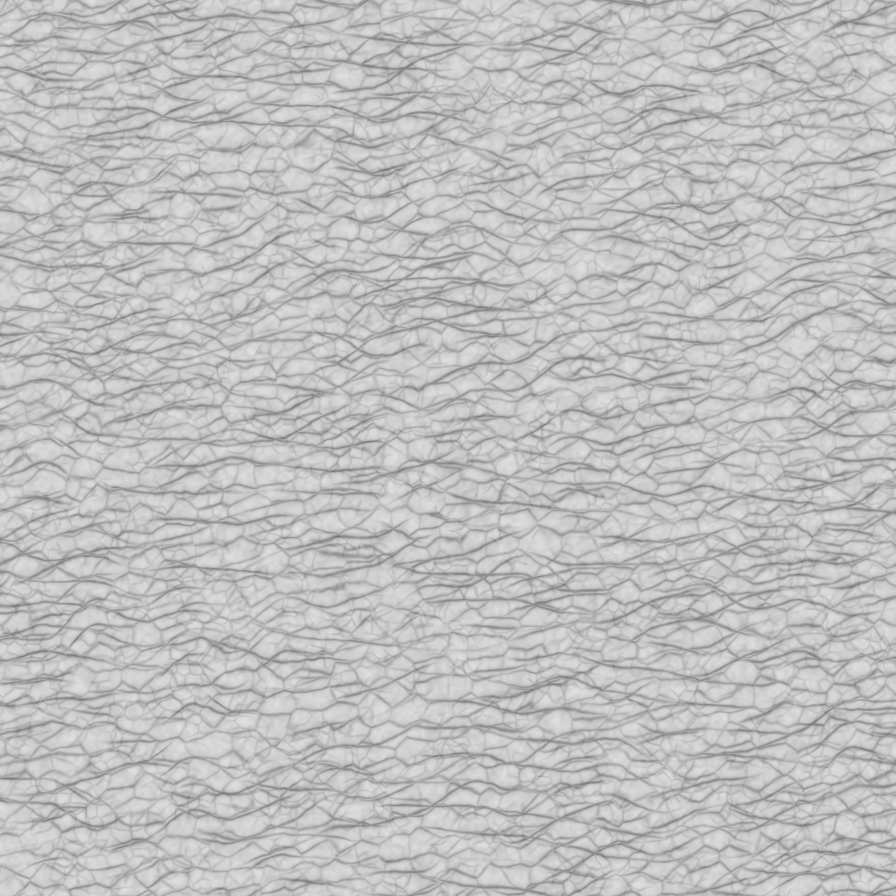
Write a WebGL 1 fragment shader that draws this texture.

```glsl
precision highp float;

uniform vec2 u_resolution;

const vec3 HIDE_COLOR = vec3(0.842);
const float TILT = 0.09;
const vec2 PEBBLE_CELLS = vec2(26.0, 46.0);
const vec2 WRINKLE_CELLS = vec2(50.0, 74.0);
const vec2 CELL_SHAPE = vec2(1.3, 1.0);
const float STRAND_COUNT = 34.0;
const float STRAND_SLOPE = 0.2;
const float STRAND_SWAY = 1.05;
const float CREASE_WIDTH = 0.0017;
const float SHADE_WIDTH = 0.0042;
const float CREASE_DEPTH = 0.23;
const float SHADE_DEPTH = 0.14;
const float WRINKLE_DEPTH = 0.12;
const float PEBBLE_STRENGTH = 0.8;
const float GRAIN_DEPTH = 0.12;

vec2 hash2(vec2 p) {
  vec3 q = fract(p.xyx * vec3(0.1031, 0.1030, 0.0973));
  q += dot(q, q.yzx + 33.33);
  return fract((q.xx + q.yz) * q.zy);
}

float noise(vec2 p) {
  vec2 cell = floor(p);
  vec2 f = fract(p);
  f = f * f * (3.0 - 2.0 * f);
  float low = mix(hash2(cell).x, hash2(cell + vec2(1.0, 0.0)).x, f.x);
  float high = mix(hash2(cell + vec2(0.0, 1.0)).x, hash2(cell + 1.0).x, f.x);
  return mix(low, high, f.y);
}

// Dark core (x) and soft shade (y) of a crease at distance d.
vec2 crease(float d) {
  return vec2(exp(-d * d / (CREASE_WIDTH * CREASE_WIDTH)), exp(-d / SHADE_WIDTH));
}

// Jittered site of a cell, with every other row shifted like bricks.
vec2 cellSite(vec2 cell) {
  float stagger = 0.5 * mod(cell.y, 2.0) - 0.25;
  return (cell + 0.17 + 0.66 * hash2(cell) + vec2(stagger, 0.0)) * CELL_SHAPE;
}

// Creases along cell borders; upright borders are fainter.
vec2 cellCreases(vec2 p, vec2 cells, float uprightStrength) {
  vec2 q = p * cells;
  vec2 home = floor(q);
  vec2 nearest = vec2(0.0);
  float best = 100.0;
  for (int j = -1; j <= 1; j++) {
    for (int i = -1; i <= 1; i++) {
      vec2 site = cellSite(home + vec2(float(i), float(j))) - q * CELL_SHAPE;
      float d = dot(site, site);
      if (d < best) {
        best = d;
        nearest = site;
      }
    }
  }
  vec2 result = vec2(0.0);
  for (int j = -2; j <= 2; j++) {
    for (int i = -2; i <= 2; i++) {
      vec2 site = cellSite(home + vec2(float(i), float(j))) - q * CELL_SHAPE;
      vec2 across = site - nearest;
      if (dot(across, across) > 0.0001) {
        vec2 slope = across * CELL_SHAPE * cells;
        float d = 0.5 * dot(site + nearest, across) / length(slope);
        float level = slope.y * slope.y / dot(slope, slope);
        result = max(result, mix(uprightStrength, 1.0, level) * crease(max(d, 0.0)));
      }
    }
  }
  return result;
}

// Long swaying creases that fade in and out along their length.
vec2 strands(vec2 p, float slope, float seed) {
  float sway = STRAND_SWAY * noise(p * vec2(19.0, 10.0) + seed);
  float phase = (p.y - slope * p.x) * STRAND_COUNT + sway + seed * 0.37;
  float d = abs(fract(phase) - 0.5) / STRAND_COUNT;
  float strength = smoothstep(0.15, 0.8, noise(p * vec2(20.0, 40.0) + seed * 2.0));
  return strength * crease(d);
}

void main() {
  vec2 p = gl_FragCoord.xy / min(u_resolution.x, u_resolution.y) + 1.0;
  p.y -= TILT * p.x;

  // Bend and roughen the straight borders.
  vec2 bend = vec2(noise(p * 34.0), noise(p * vec2(26.0, 34.0) + 57.0)) - 0.5;
  vec2 rough = vec2(noise(p * 120.0 + 5.0), noise(p * 120.0 + 71.0)) - 0.5;
  vec2 bent = p + bend * vec2(0.013, 0.010) + rough * 0.0022;

  // Pebbles and braided long creases share one depth, so crossings stay light.
  float pebbleFade = PEBBLE_STRENGTH * mix(0.55, 1.25, noise(p * vec2(32.0, 55.0) + 91.0));
  vec2 folds = pebbleFade * cellCreases(bent, PEBBLE_CELLS, 0.4);
  vec2 woven = p + rough * 0.0018;
  folds = max(folds, strands(woven, STRAND_SLOPE, 11.0));
  folds = max(folds, strands(woven, -STRAND_SLOPE, 43.0));
  float light = (1.0 - CREASE_DEPTH * folds.x) * (1.0 - SHADE_DEPTH * folds.y);

  // Fine wrinkles across the pebbles.
  float patchy = smoothstep(0.2, 0.75, noise(p * vec2(45.0, 65.0) + 23.0));
  vec2 wrinkles = cellCreases(bent + bend.yx * 0.007 + rough * 0.003 + 3.7, WRINKLE_CELLS, 0.8);
  light *= 1.0 - WRINKLE_DEPTH * patchy * wrinkles.x;

  // Soft mottling and grain.
  float grain = 0.5 * noise(p * 100.0) + 0.5 * noise(p * 220.0 + 7.0) - 0.5;
  light += GRAIN_DEPTH * grain;

  gl_FragColor = vec4(HIDE_COLOR * light, 1.0);
}
```
